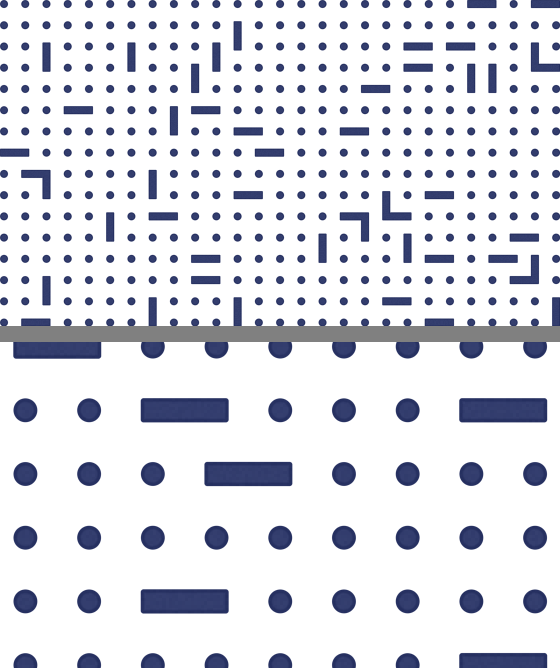
Top, the full canvas; bottom, a detail of the centre.
A WebGL 1 fragment shader for this pattern:

```glsl
precision highp float;

uniform vec2 u_resolution;

float hash(vec2 p) {
  return fract(sin(dot(p, vec2(127.1, 311.7))) * 43758.5453);
}

float roundedBox(vec2 p, vec2 halfSize, float radius) {
  vec2 q = abs(p) - halfSize + radius;
  return length(max(q, 0.0)) + min(max(q.x, q.y), 0.0) - radius;
}

float chance(vec2 node, vec2 axis) {
  return hash(node + axis * vec2(53.0, 19.0));
}

// True where a bar joins this node to the next one along the axis
bool hasBar(vec2 node, vec2 axis) {
  vec2 next = node + axis;
  bool inside = node.x >= 0.0 && node.y >= 0.0 && next.x < 27.0 && next.y < 16.0;
  bool chosen = chance(node, axis) < 0.06;
  bool followsBar = chance(node - axis, axis) < 0.06;
  return inside && chosen && !followsBar;
}

float barDistance(vec2 p, vec2 node, vec2 axis) {
  if (!hasBar(node, axis)) return 1.0;
  return roundedBox(p - node - 0.5 * axis, vec2(0.19) + 0.5 * axis, 0.045);
}

void main() {
  // One unit is the dot spacing; rows are counted from the top edge
  float unitsPerPixel = 26.37 / u_resolution.x;
  vec2 fromTop = vec2(gl_FragCoord.x, u_resolution.y - gl_FragCoord.y);
  vec2 p = fromTop * unitsPerPixel - 0.189;
  vec2 node = floor(p + 0.5);

  // Dot, merged with any bars that start or end on it
  float d = length(p - node) - 0.187;
  for (int i = 0; i < 2; i++) {
    vec2 axis = i == 0 ? vec2(1.0, 0.0) : vec2(0.0, 1.0);
    d = min(d, barDistance(p, node, axis));
    d = min(d, barDistance(p, node - axis, axis));
  }

  // Navy ink with a darker rim and faint grain
  float rim = smoothstep(-0.075, -0.035, d);
  vec3 ink = mix(vec3(0.20, 0.24, 0.43), vec3(0.15, 0.19, 0.38), rim);
  ink += 0.016 * (hash(floor(p * 20.0)) - 0.5);

  float edge = 0.7 * unitsPerPixel;
  float coverage = 1.0 - smoothstep(-edge, edge, d);
  gl_FragColor = vec4(mix(vec3(1.0), ink, coverage), 1.0);
}
```
